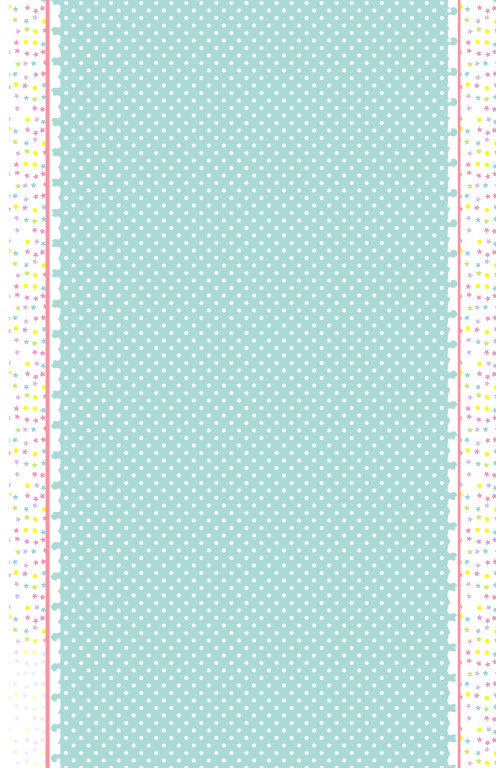
Reproduce this pattern procedurally as a Shadertoy shader.

```glsl
// All lengths are fractions of the canvas height, measured from the top left
const float ASPECT = 330.0 / 512.0;
const vec3 TEAL = vec3(0.665, 0.85, 0.84);
const vec3 PAPER = vec3(1.0);
const vec3 DOT = vec3(0.97, 1.0, 0.99);
const vec3 RIBBON = vec3(0.98, 0.57, 0.62);
const vec3 PINK = vec3(0.95, 0.58, 0.76);
const vec3 YELLOW = vec3(0.98, 0.98, 0.12);
const vec3 LIME = vec3(0.79, 0.91, 0.43);
const vec3 SKY = vec3(0.60, 0.83, 0.87);
const vec3 LILAC = vec3(0.83, 0.74, 0.90);
const float DOT_PITCH = 0.01953;
const float DOT_RADIUS = 0.0026;
const vec2 DOT_ORIGIN = vec2(0.0859, 0.0039);
const float SCALLOP_PITCH = 0.03945;
const float NOTCH_RADIUS = 0.0053;
const float LEFT_LINE = 0.0618;
const float RIGHT_LINE = 0.5966;
const vec2 STAR_CELL = vec2(0.0120, 0.01444);
const vec2 STAR_ORIGIN = vec2(0.0156, 0.0475);
const float STAR_ROWS = 11.0;
const float STAR_RADIUS = 0.0036;
const float STRIP_SHIFT = 0.5872;
const float STRIP_START = 0.0117;

float cover(float d, float aa) {
    return 1.0 - smoothstep(-0.5 * aa, 0.5 * aa, d);
}

float hash(vec2 p) {
    vec3 q = fract(p.xyx * vec3(0.1031, 0.1030, 0.0973));
    q += dot(q, q.yzx + 33.33);
    return fract((q.x + q.y) * q.z);
}

// Staggered polka dots: two square lattices, half a pitch apart
float dotDistance(vec2 p) {
    vec2 q = (p - DOT_ORIGIN) / DOT_PITCH;
    vec2 a = fract(q + 0.5) - 0.5;
    vec2 b = fract(q) - 0.5;
    return min(length(a), length(b)) * DOT_PITCH - DOT_RADIUS;
}

// Lace edge: x is the distance inward from the ribbon centre
float laceDistance(float x, float y, float phase, float depth) {
    float u = fract((y - phase) / SCALLOP_PITCH + 0.5) - 0.5;
    float fromCusp = abs(u) * SCALLOP_PITCH;
    float bulge = 2.0 - 4.0 * abs(u) - 1.0;
    float edge = depth - 0.0055 * (1.0 - sqrt(1.0 - 0.9 * bulge * bulge));
    float notch = length(vec2(x - depth + 0.0070, fromCusp)) - NOTCH_RADIUS;
    float tip = max(fromCusp - 0.45 * (x - 0.0026), 0.0030 - x);
    return max(x - edge, -min(notch, tip));
}

float starDistance(vec2 p, float radius, float turn) {
    float spoke = abs(fract(atan(p.y, p.x) * 5.0 / 6.28318 + turn) - 0.5) * 2.0;
    return length(p) - radius * mix(0.48, 1.0, spoke);
}

vec3 confettiColour(float h) {
    if (h < 0.34) return PINK;
    if (h < 0.48) return YELLOW;
    if (h < 0.66) return LIME;
    if (h < 0.86) return SKY;
    return LILAC;
}

// Jittered confetti, repeating down the strip
vec3 confetti(vec2 p, float aa) {
    vec2 q = (p - STAR_ORIGIN) / STAR_CELL;
    vec2 id = floor(q);
    id.y = mod(id.y, STAR_ROWS);
    bool anchor = id == vec2(1.0, 0.0);
    vec2 jitter = vec2(hash(id + 3.7), hash(id + 19.1)) - 0.5;
    if (anchor) jitter = vec2(0.0);
    vec2 local = (fract(q) - 0.5 - 0.42 * jitter) * STAR_CELL;
    float pick = anchor ? 0.40 : hash(id + 41.3);
    bool disc = pick >= 0.34 && pick < 0.48;
    float d = disc ? length(local) - 0.0030
                   : starDistance(local, STAR_RADIUS, hash(id + 7.9));
    float shown = step(hash(id + 61.7), 0.88);
    if (anchor) shown = 1.0;
    return mix(PAPER, confettiColour(pick), cover(d, aa) * shown);
}

void mainImage(out vec4 fragColor, in vec2 fragCoord) {
    vec2 p = fragCoord / iResolution.xy;
    p = vec2(p.x * ASPECT, 1.0 - p.y);
    float aa = 1.4 / iResolution.y;

    // Dotted field
    vec3 colour = mix(TEAL, DOT, cover(dotDistance(p), aa));

    // Lace on both sides
    float lace = min(laceDistance(p.x - LEFT_LINE, p.y, 0.0010, 0.0168),
                     laceDistance(RIGHT_LINE - p.x, p.y, 0.0146, 0.0146));
    colour = mix(colour, PAPER, cover(lace, aa));

    // Confetti strips, the left one fading near the bottom
    bool rightSide = p.x > 0.5 * ASPECT;
    vec2 strip = p - vec2(rightSide ? STRIP_SHIFT : 0.0, 0.0);
    vec3 stars = confetti(strip, aa);
    float fade = rightSide ? 0.0 : 0.75 * smoothstep(0.82, 0.86, p.y);
    stars = mix(stars, PAPER, fade);
    float inside = rightSide ? cover(RIGHT_LINE - p.x, aa)
                             : cover(p.x - LEFT_LINE, aa) * cover(STRIP_START - p.x, aa);
    colour = mix(colour, stars, inside);

    // Ribbons
    float ribbon = min(abs(p.x - LEFT_LINE) - 0.0026, abs(p.x - RIGHT_LINE) - 0.0017);
    colour = mix(colour, RIBBON, cover(ribbon, aa));

    fragColor = vec4(colour, 1.0);
}
```
